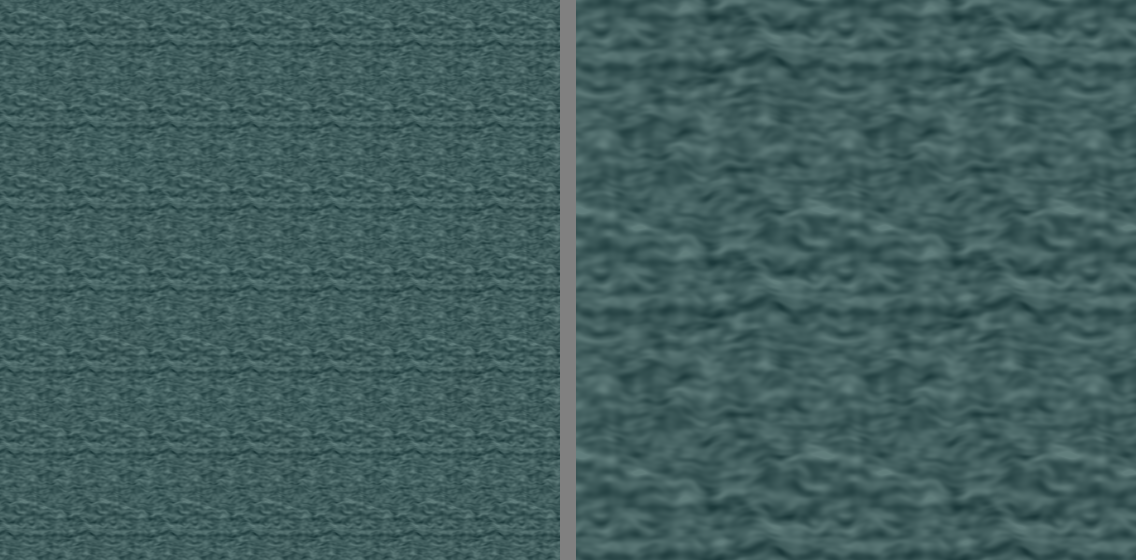
Left: the whole. Right: its middle third, enlarged.
Give the GLSL for this texture, as a Shadertoy shader.

```glsl
// Rippled teal water surface built from one small seamless tile.
#define REPEATS 6.857
#define TILE_ORIGIN vec2(0.446, 0.304)
#define BASE_COLOR vec3(0.254, 0.366, 0.366)
#define TONE_RANGE vec3(0.17, 0.17, 0.163)
#define WARP 0.055
#define DRIFT 0.025

// Integer hash giving a gradient in [-1, 1]^2
vec2 hashGradient(vec2 cell, uint seed) {
    uvec2 q = uvec2(ivec2(cell)) * uvec2(1597u, 3571u);
    uint h = (q.x ^ q.y ^ (seed * 7919u)) * 747796405u + 28913u;
    h = ((h >> 15u) ^ h) * 277803u;
    h ^= h >> 13u;
    h *= 668265u;
    h ^= h >> 16u;
    return vec2(float(h & 0xffffu), float(h >> 16u)) / 32767.5 - 1.0;
}

float cornerValue(vec2 cell, vec2 f, vec2 corner, vec2 period, uint seed) {
    return dot(hashGradient(mod(cell + corner, period), seed), f - corner);
}

// Gradient noise over a unit tile, wrapping after "period" cells
float tileNoise(vec2 p, vec2 period, uint seed) {
    p *= period;
    vec2 cell = floor(p), f = p - cell;
    vec2 w = f * f * f * (f * (f * 6.0 - 15.0) + 10.0);
    float a = cornerValue(cell, f, vec2(0, 0), period, seed);
    float b = cornerValue(cell, f, vec2(1, 0), period, seed);
    float c = cornerValue(cell, f, vec2(0, 1), period, seed);
    float d = cornerValue(cell, f, vec2(1, 1), period, seed);
    return mix(mix(a, b, w.x), mix(c, d, w.x), w.y);
}

// Shortest offset from a centre on the wrapping tile
vec2 wrapOffset(vec2 p, vec2 center) {
    return fract(p - center + 0.5) - 0.5;
}

float softSpot(vec2 d, vec2 size) {
    d /= size;
    return exp(-dot(d, d));
}

// Dark upturned trough with a bright lip beneath it
float trough(vec2 p, vec2 center, vec2 size) {
    vec2 d = wrapOffset(p, center);
    d.y -= 4.0 * d.x * d.x;
    return 0.8 * softSpot(d + vec2(0.0, 0.055), size * vec2(1.1, 0.8)) - softSpot(d, size);
}

float rippleTone(vec2 p) {
    // Bend the ripples
    vec2 q = p;
    q.y += WARP * tileNoise(p, vec2(4, 4), 11u);
    q.y += 0.5 * WARP * tileNoise(p, vec2(10, 8), 12u);

    // Flattened wavelets, coarse to fine
    float tone = 0.10 * tileNoise(q, vec2(3, 6), 1u);
    tone += 0.62 * tileNoise(q, vec2(5, 14), 2u);
    tone += 0.95 * tileNoise(q, vec2(9, 22), 3u);
    tone += 0.75 * tileNoise(q, vec2(17, 32), 4u);

    // Long crease across the tile
    float crease = wrapOffset(q, vec2(0)).y;
    tone -= 0.42 * exp(-pow(crease / 0.020, 2.0));
    tone += 0.34 * exp(-pow((crease - 0.05) / 0.020, 2.0));

    // Troughs and pale patches
    tone += 0.55 * trough(p, vec2(0.09, 0.40), vec2(0.10, 0.028));
    tone += 0.60 * trough(p, vec2(0.72, 0.15), vec2(0.11, 0.028));
    tone += 0.15 * softSpot(wrapOffset(p, vec2(0.44, 0.82)), vec2(0.14, 0.07));
    tone += 0.17 * softSpot(wrapOffset(p, vec2(0.88, 0.37)), vec2(0.11, 0.10));

    // Soft vertical seam, pale on its left and dark on its right
    vec2 seam = wrapOffset(p, vec2(0.0, 0.42)) / vec2(0.03, 0.22);
    return tone - 0.40 * seam.x * exp(-dot(seam, seam));
}

void mainImage(out vec4 fragColor, in vec2 fragCoord) {
    vec2 uv = fragCoord / iResolution.y;
    float tone = rippleTone(fract(uv * REPEATS - TILE_ORIGIN));

    // Faint unevenness across the whole surface
    float drift = tileNoise(uv / 4.0, vec2(36, 36), 21u);
    vec3 color = BASE_COLOR + TONE_RANGE * clamp(tone, -0.85, 0.75);
    color += DRIFT * drift * vec3(0.1, 0.35, 0.35);
    fragColor = vec4(color, 1.0);
}
```
